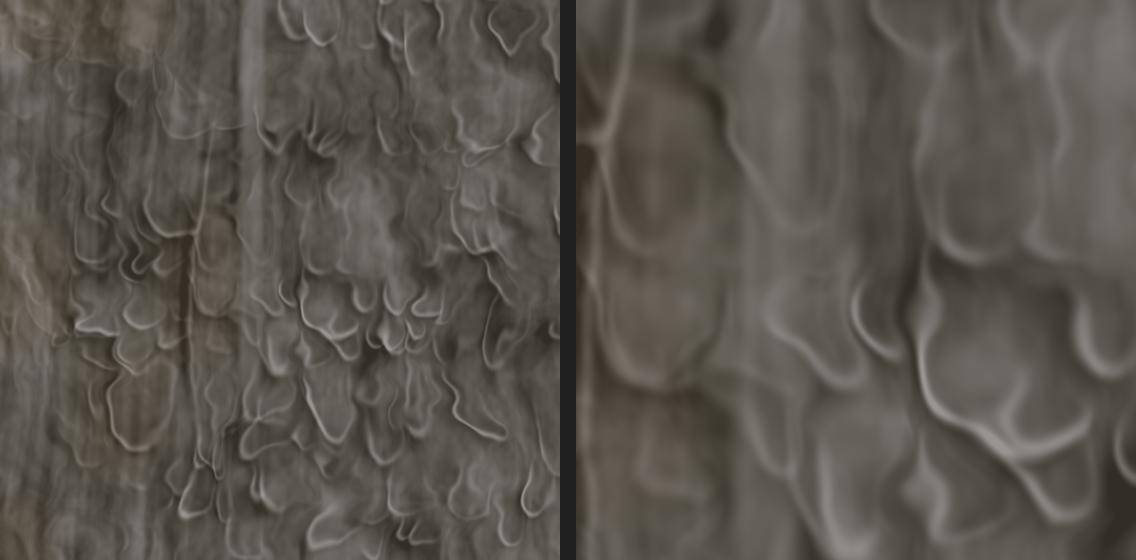
Left, the full canvas; right, a detail of the centre.
Reproduce this texture procedurally as a WebGL 2 fragment shader.

```glsl
#version 300 es
precision highp float;
// Weathered grey-brown bark: vertical fibres, a pale upright ridge and
// overlapping tongue-shaped flakes with bright rims and soft shadows.
// Flakes are jittered egg distances on warped grids; the rest is value noise.

uniform vec2 u_resolution;
out vec4 fragColor;

vec2 hash22(vec2 cell) {
  vec3 h = fract(cell.xyx * vec3(0.1031, 0.1030, 0.0973));
  h += dot(h, h.yzx + 33.33);
  return fract((h.xx + h.yz) * h.zy);
}

float noise(vec2 p) {
  vec2 i = floor(p), f = fract(p);
  f = f * f * f * (f * (f * 6.0 - 15.0) + 10.0);
  float low = mix(hash22(i).x, hash22(i + vec2(1, 0)).x, f.x);
  float high = mix(hash22(i + vec2(0, 1)).x, hash22(i + vec2(1, 1)).x, f.x);
  return mix(low, high, f.y);
}

float fbm(vec2 p) {
  float sum = 0.0, amplitude = 0.5;
  for (int i = 0; i < 4; i++) {
    sum += amplitude * noise(p);
    p = mat2(1.6, 1.2, -1.2, 1.6) * p + 7.3;
    amplitude *= 0.5;
  }
  return sum;
}

// Bends straight shapes into irregular ones.
vec2 warp(vec2 p) {
  vec2 broad = vec2(noise(p * vec2(9, 6) + 3.0), noise(p * vec2(8, 6) + 41.0)) - 0.5;
  vec2 fine = vec2(noise(p * 27.0 + 11.0), noise(p * 25.0 + 67.0)) - 0.5;
  return p + vec2(0.06, 0.08) * broad + vec2(0.028, 0.022) * fine;
}

// Brightness change from one layer of flakes; upper rows cover lower ones.
float flakes(vec2 p, vec2 cell, float seed) {
  float tone = 0.0;
  vec2 id = floor(p / cell);
  for (int j = -1; j <= 1; j++) {
    for (int i = -1; i <= 1; i++) {
      vec2 c = id + vec2(i, j);
      vec2 jitter = hash22(c + seed), shape = hash22(c + seed + 53.0);
      vec2 q = p - (c + 0.2 + 0.6 * jitter) * cell;
      float radius = cell.x * (0.25 + 0.2 * shape.x);
      q.x += (shape.y - 0.5) * 0.45 * q.y;
      float d = length(q * vec2(1.0, q.y > 0.0 ? 0.33 : 0.85)) - radius;

      float strength = 0.45 + 0.55 * jitter.y;
      float lower = smoothstep(2.6, -0.4, q.y / radius);
      float leftward = clamp(0.6 - 0.6 * q.x / radius, 0.12, 1.0);
      float rim = exp(-pow(d / 0.005, 2.0));
      float shadow = smoothstep(0.0, 0.009, d) * exp(-max(d, 0.0) / 0.018);
      float hollow = smoothstep(0.0, -0.009, d) * exp(min(d, 0.0) / 0.02);
      float inside = smoothstep(0.004, -0.004, d);

      tone *= 1.0 - 0.8 * inside;
      tone += inside * lower * (shape.x - 0.5) * 0.09;
      tone += strength * lower * (0.19 * rim * (0.25 + 0.75 * leftward)
            - 0.25 * shadow * leftward - 0.05 * hollow);
    }
  }
  return tone;
}

// Soft relief lit from the upper right.
float relief(vec2 p) {
  vec2 q = p * vec2(20, 11);
  return fbm(q) - fbm(q - vec2(0.28, 0.16));
}

void main() {
  vec2 p = gl_FragCoord.xy / min(u_resolution.x, u_resolution.y);
  vec2 w = warp(p);
  float leftSide = smoothstep(0.6, 0.15, p.x);

  // Broad mottling, fibres and small bumps
  float value = 0.357 + 0.2 * (fbm(w * vec2(8, 5) + 19.0) - 0.47);
  value += 0.06 * (noise(p * vec2(3.5, 2.5) + 57.0) - 0.5);
  float bend = 0.03 * noise(p * vec2(4, 3)) + 0.04 * p.y * p.y;
  float fibre = noise(vec2((p.x - bend) * 60.0, p.y * 5.0))
              + 0.5 * noise(vec2((p.x - bend) * 125.0, p.y * 9.0 + 30.0)) - 0.75;
  value += fibre * mix(0.03, 0.075, leftSide);
  value += 0.24 * relief(w);
  value += 0.028 * (noise(p * vec2(95, 70)) - 0.5);

  // Flakes, sparse at the upper left and broken in patches
  float cover = smoothstep(0.25, 0.55, 0.5 * p.x + 0.42 * (1.0 - p.y)
              + 0.35 * (noise(p * 5.0 + 8.0) - 0.4));
  float large = smoothstep(0.1, 0.42, noise(p * 11.0 + 23.0));
  float small = smoothstep(0.36, 0.6, noise(p * 7.0 + 77.0));
  value += mix(0.2, 1.0, cover) * large * flakes(w, vec2(0.105, 0.17), 5.0);
  value += mix(0.3, 0.85, cover) * small * flakes(w + 0.3, vec2(0.057, 0.09), 131.0);

  // Pale upright ridge with a dark broken crack on its left
  float ridgeX = p.x - 0.449 - 0.012 * (noise(vec2(2.0, p.y * 5.0)) - 0.5);
  float ridge = smoothstep(0.027, 0.012, abs(ridgeX)) * smoothstep(0.05, 0.4, p.y);
  value = mix(value, 0.4, 0.4 * ridge);
  value += ridge * (0.035 + 0.05 * (noise(vec2(p.x * 110.0, p.y * 6.0)) - 0.5));
  float crack = exp(-pow((ridgeX + 0.031) / 0.008, 2.0));
  value -= 0.17 * crack * smoothstep(0.4, 0.8, p.y) * noise(p * vec2(20, 34));

  // Curved seam beside the ridge
  float seam = p.x - 0.345 - 0.35 * pow(p.y - 0.45, 2.0) - 0.25 * (w.x - p.x);
  float seamFade = smoothstep(0.22, 0.34, p.y) * smoothstep(0.88, 0.65, p.y);
  value += seamFade * (0.095 * exp(-pow(seam / 0.004, 2.0))
         - 0.1 * exp(-pow((seam + 0.012) / 0.009, 2.0)));

  // Warm grey, browner in patches on the left and paler on the crests
  value = clamp(value, 0.18, 0.58);
  float brown = leftSide * smoothstep(0.3, 0.7, noise(p * vec2(5, 4) + 91.0));
  vec3 tint = vec3(0.016, 0.0, -0.03 + 0.012 * smoothstep(0.32, 0.46, value));
  vec3 colour = value + tint + brown * vec3(0.016, 0.0, -0.012);
  fragColor = vec4(colour, 1.0);
}
```
